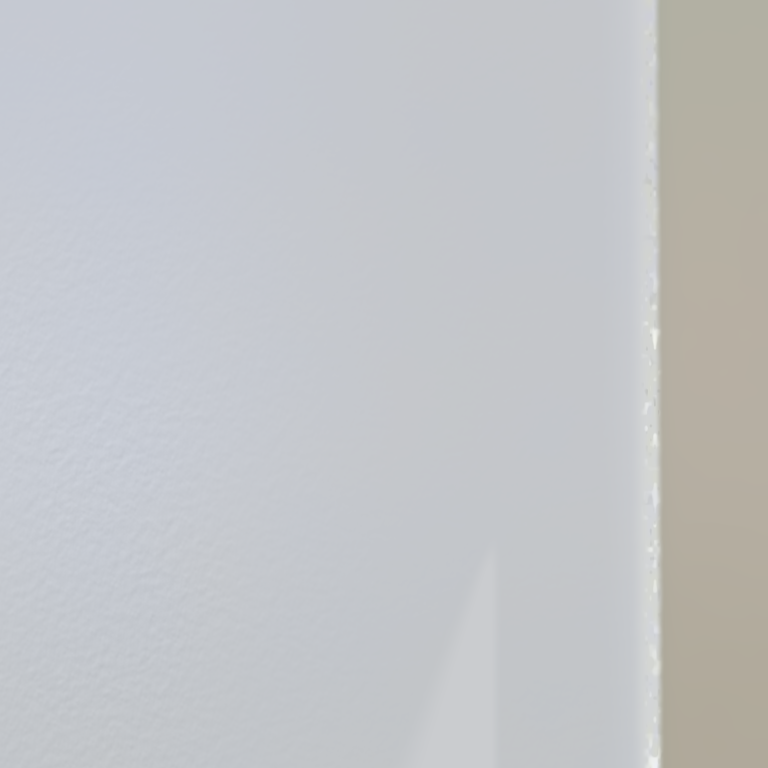
Reproduce this texture procedurally as a three.js fragment shader.

```glsl
// A pale, softly lit wall with fine embossed grain, ending in a soft bright
// edge beside a beige strip; a faint wedge of light rises from the bottom.
// Built from smooth gradients, value noise and soft-edged masks.
varying vec2 vUv;

const vec3 WALL_COOL = vec3(0.772, 0.788, 0.825);
const vec3 WALL_GREY = vec3(0.767, 0.777, 0.794);
const vec3 WALL_LOW = vec3(0.757, 0.769, 0.780);
const vec3 BEIGE_TOP = vec3(0.700, 0.692, 0.640);
const vec3 BEIGE_MID = vec3(0.716, 0.688, 0.640);
const vec3 BEIGE_LOW = vec3(0.690, 0.664, 0.606);
const vec3 RIM_TOP = vec3(0.815, 0.820, 0.828);
const vec3 RIM_LOW = vec3(0.838, 0.846, 0.840);
const vec3 WEDGE_LIGHT = vec3(0.797, 0.804, 0.815);
const float EDGE_TOP_X = 0.856;
const float EDGE_LOW_X = 0.861;
const vec2 WEDGE_TIP = vec2(0.647, 0.315);
const float WEDGE_SLOPE = 0.37;
const float GRAIN_STRENGTH = 0.05;
const float FLECK_STRENGTH = 0.16;

float hash(vec2 p) {
  return fract(sin(dot(p, vec2(127.1, 311.7))) * 43758.5453);
}

float noise(vec2 p) {
  vec2 i = floor(p);
  vec2 f = fract(p);
  f = f * f * (3.0 - 2.0 * f);
  return mix(mix(hash(i), hash(i + vec2(1.0, 0.0)), f.x),
             mix(hash(i + vec2(0.0, 1.0)), hash(i + vec2(1.0, 1.0)), f.x), f.y);
}

float fbm(vec2 p) {
  float sum = 0.0;
  float amp = 0.5;
  for (int i = 0; i < 3; i++) {
    sum += amp * noise(p);
    p = mat2(0.8, 0.6, -0.6, 0.8) * p * 2.03 + 17.3;
    amp *= 0.5;
  }
  return sum;
}

// Slanted relief: height difference along the light direction.
float emboss(vec2 uv) {
  vec2 p = mat2(0.8, 0.6, -0.6, 0.8) * uv * vec2(125.0, 105.0);
  return fbm(p) - fbm(p + vec2(0.5, -0.3));
}

vec3 wallColor(vec2 uv) {
  vec3 col = mix(WALL_COOL, WALL_GREY, smoothstep(0.1, 0.65, uv.x));
  col = mix(col, WALL_LOW, 0.85 * smoothstep(0.48, 0.0, uv.y));
  // Broad sheen along the left side
  vec2 sheen = (uv - vec2(0.02, 0.46)) / vec2(0.36, 0.32);
  col += vec3(0.014, 0.014, 0.008) * exp(-dot(sheen, sheen));
  // Cloudy warm and cool tints
  float tint = fbm(uv * 7.0 + 3.0) - 0.44;
  col += vec3(0.009, 0.003, -0.012) * tint;
  // Grain, strongest at lower left
  float grain = smoothstep(0.6, 0.0, uv.x) * smoothstep(1.0, 0.3, uv.y);
  float patchy = 0.6 + 0.8 * noise(uv * 9.0);
  col += GRAIN_STRENGTH * (0.06 + grain * patchy) * emboss(uv);
  return col;
}

float wedgeMask(vec2 uv) {
  float drop = max(WEDGE_TIP.y - uv.y, 0.0);
  float left = WEDGE_TIP.x - WEDGE_SLOPE * drop;
  float soft = 0.008 + 0.06 * drop;
  float inside = smoothstep(left - soft, left + soft, uv.x);
  inside *= 1.0 - smoothstep(WEDGE_TIP.x - 0.010, WEDGE_TIP.x + 0.007, uv.x);
  return inside * smoothstep(0.0, 0.06, drop);
}

vec3 beigeColor(vec2 uv, float beyond) {
  vec3 col = mix(BEIGE_LOW, BEIGE_MID, smoothstep(0.0, 0.5, uv.y));
  col = mix(col, BEIGE_TOP, smoothstep(0.6, 1.0, uv.y));
  // Grey-green shade beside the edge
  col -= vec3(0.025, 0.012, 0.012) * exp(-max(beyond, 0.0) / 0.010);
  return col + 0.004 * (fbm(uv * 14.0) - 0.44);
}

void main() {
  vec2 uv = vUv;
  vec3 col = wallColor(uv);
  col = mix(col, WEDGE_LIGHT, 0.9 * wedgeMask(uv));

  // Signed distance past the slightly tilted edge
  float edgeX = mix(EDGE_LOW_X, EDGE_TOP_X, uv.y);
  edgeX += 0.0012 * (noise(vec2(3.0, uv.y * 60.0)) - 0.5);
  float beyond = uv.x - edgeX;

  // Wide glow rising gradually into a pale rim
  float low = smoothstep(0.95, 0.3, uv.y);
  col += vec3(0.018, 0.018, 0.020) * smoothstep(-0.08, -0.02, beyond);
  float rim = smoothstep(-0.040, -0.014, beyond);
  col = mix(col, mix(RIM_TOP, RIM_LOW, low), 0.85 * rim);

  // Sparse glints and tinted flecks, denser low down
  float core = smoothstep(-0.026, -0.010, beyond);
  float cluster = smoothstep(0.35, 0.8, noise(vec2(7.0, uv.y * 13.0)));
  float glint = smoothstep(0.62, 0.95, noise(uv * vec2(170.0, 95.0)));
  float shade = smoothstep(0.66, 0.95, noise(uv * vec2(190.0, 110.0) + 31.0));
  float rough = core * mix(0.25, 1.0, low) * (0.35 + 0.65 * cluster);
  col += rough * FLECK_STRENGTH * (glint - 0.7 * shade);
  float hue = noise(uv * vec2(110.0, 45.0) + 40.0) - 0.4;
  col += core * vec3(0.012, 0.012, -0.045) * hue;

  float outside = smoothstep(-0.0065, 0.0055, beyond);
  col = mix(col, beigeColor(uv, beyond), outside);
  gl_FragColor = vec4(col, 1.0);
}
```
